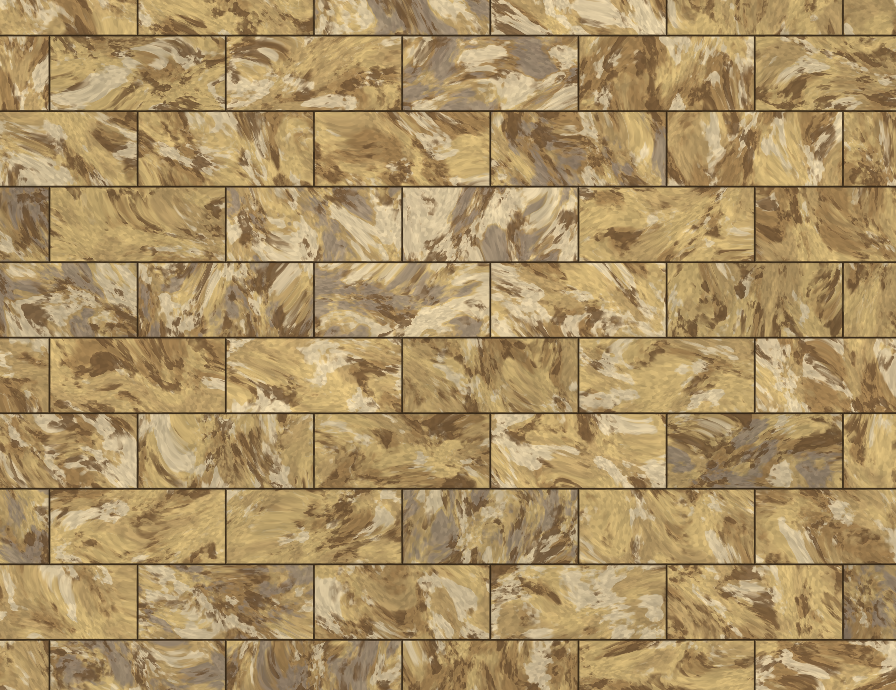
A Shadertoy shader for this texture:

```glsl
// Running-bond wall of golden travertine tiles with thin dark joints.

// Layout, in units of the canvas width
const vec2 TILE = vec2(0.1968, 0.0843);
const vec2 ORIGIN = vec2(0.1536, 0.0560);
const float JOINT_HALF_WIDTH = 0.00095;
const float EDGE_WEAR_WIDTH = 0.0035;

// Stone texture, in units of the tile height
const float CLOUD_SCALE = 1.5;
const float BLOTCH_SCALE = 1.9;
const float FLECK_SCALE = 4.5;
const float STREAK_STRETCH = 1.7;
const float WARP = 0.16;
const int OCTAVES = 4;

// Colours
const vec3 GOLD = vec3(0.78, 0.67, 0.44);
const vec3 OCHRE = vec3(0.68, 0.57, 0.38);
const vec3 BROWN = vec3(0.59, 0.46, 0.29);
const vec3 UMBER = vec3(0.40, 0.30, 0.19);
const vec3 CREAM = vec3(0.83, 0.76, 0.62);
const vec3 GREY = vec3(0.55, 0.49, 0.43);
const vec3 JOINT = vec3(0.19, 0.14, 0.08);

vec4 hash4(vec2 p) {
    vec4 q = fract(p.xyxy * vec4(0.1031, 0.1030, 0.0973, 0.1099));
    q += dot(q, q.wzxy + 33.33);
    return fract((q.xxyz + q.yzzw) * q.zywx);
}

mat2 rotation(float angle) {
    float c = cos(angle), s = sin(angle);
    return mat2(c, s, -s, c);
}

// Smooth cellular noise: random values blended around scattered points
float cellular(vec2 p) {
    vec2 cell = floor(p), f = p - cell;
    float sum = 0.0, total = 0.0;
    for (int y = -1; y <= 1; y++)
    for (int x = -1; x <= 1; x++) {
        vec2 o = vec2(x, y);
        vec4 h = hash4(cell + o);
        vec2 d = o + h.xy - f;
        float w = exp(-9.0 * dot(d, d));
        sum += w * h.z;
        total += w;
    }
    return sum / total;
}

float layered(vec2 p) {
    float sum = 0.0, total = 0.0, weight = 1.0;
    mat2 turn = 2.03 * rotation(0.65);
    for (int i = 0; i < OCTAVES; i++) {
        sum += weight * cellular(p);
        total += weight;
        weight *= 0.6;
        p = turn * p + 17.3;
    }
    return sum / total;
}

// Soft mask of the noise above a threshold
float patches(float n, float threshold, float softness) {
    return smoothstep(threshold - softness, threshold + softness, n);
}

vec3 stone(vec2 local, vec2 id) {
    vec4 seed = hash4(id + 21.7);
    vec4 kind = hash4(id * 1.7 + 63.1);

    // Each tile is cut from its own place and direction in the stone
    vec2 q = rotation((seed.z - 0.2) * 2.2) * local;
    q = q * vec2(1.0, STREAK_STRETCH) + seed.xy * 60.0;
    q += WARP * sin(q.yx * 3.1 + 1.4 * sin(q * 2.3 + seed.w * 6.0));

    float cloud = layered(q * CLOUD_SCALE);
    float blotch = layered(q * BLOTCH_SCALE + 31.0);
    float pale = layered(q * 2.2 + 77.0);
    float fleck = layered(q * FLECK_SCALE + 9.0);

    vec3 col = mix(OCHRE, GOLD, patches(cloud + 0.16 * (seed.w - 0.5), 0.48, 0.17));
    col = mix(col, BROWN, 0.85 * patches(blotch, mix(0.70, 0.49, seed.x), 0.13));

    // Cream crust, strong on a few tiles, and thin pale veins
    float crust = mix(0.74, 0.56, seed.y) - 0.10 * step(0.87, kind.x);
    col = mix(col, CREAM, 0.85 * patches(pale, crust, 0.05));
    float vein = 1.0 - smoothstep(0.0, 0.022, abs(cloud - 0.52));
    col = mix(col, CREAM, 0.45 * vein * kind.y * patches(pale, 0.47, 0.1));

    // Grey stains on rare tiles, then clustered dark flecks
    col = mix(col, GREY, 0.75 * step(0.78, kind.z) * patches(1.0 - pale, 0.58, 0.08));
    float cluster = patches(blotch, mix(0.60, 0.44, kind.w), 0.12);
    col = mix(col, UMBER, 0.85 * cluster * patches(fleck, 0.56, 0.08));

    // Fine grain and overall tile tone
    col *= 1.0 + 0.22 * (fleck - 0.5) + 0.16 * (cellular(q * 19.0) - 0.5);
    return col * mix(0.95, 1.06, kind.x);
}

void mainImage(out vec4 fragColor, in vec2 fragCoord) {
    float pixel = 1.0 / iResolution.x;
    vec2 p = fragCoord * pixel - ORIGIN;

    // Alternate rows shift by half a tile
    float row = floor(p.y / TILE.y);
    p.x += 0.5 * TILE.x * mod(row, 2.0);
    vec2 id = vec2(floor(p.x / TILE.x), row);
    vec2 local = p - (id + 0.5) * TILE;
    vec2 gap = 0.5 * TILE - abs(local);
    float edge = min(gap.x, gap.y);

    vec3 col = stone(local / TILE.y, id);

    // Uneven worn rims and the joint between tiles
    float wear = cellular(p * 130.0);
    float rim = 1.0 - smoothstep(0.0, EDGE_WEAR_WIDTH, edge);
    col *= 1.0 + 0.35 * rim * (wear - 0.6);
    float halfWidth = JOINT_HALF_WIDTH * mix(0.8, 1.2, wear);
    float joint = clamp((halfWidth - edge) / pixel + 0.5, 0.0, 1.0);
    fragColor = vec4(mix(col, JOINT, 0.92 * joint), 1.0);
}
```
